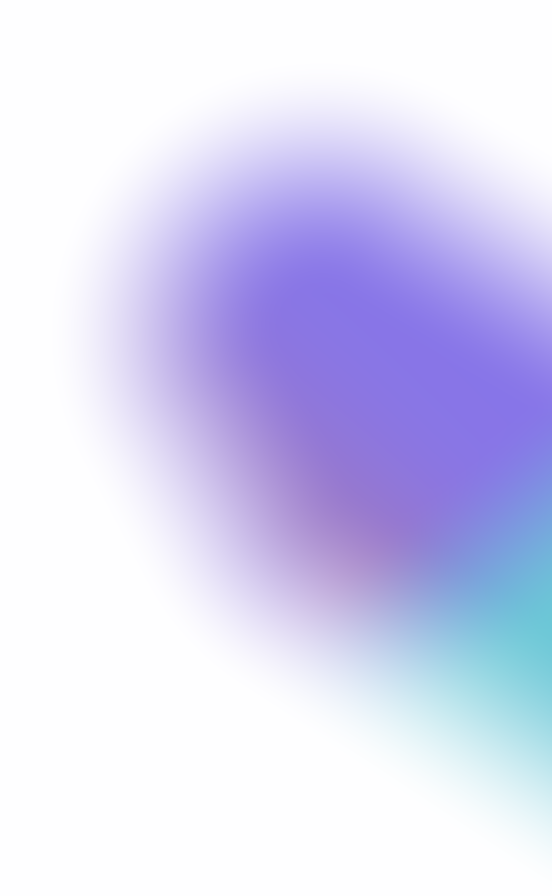
This background is drawn by a Shadertoy shader. Its source:

```glsl
// Soft violet cloud with mauve and cyan edges drifting across white.

// Lengths are in canvas heights, origin at the lower left.
const vec3 WHITE = vec3(0.997, 0.997, 1.0);
const vec3 VIOLET = vec3(0.53, 0.46, 0.91);
const vec3 MAUVE = vec3(0.64, 0.48, 0.72);
const vec3 CYAN = vec3(0.42, 0.78, 0.84);

// Core of the cloud: a convex quad, rounded and then blurred.
const vec2 CORE[4] = vec2[4](vec2(0.359, 0.628), vec2(0.431, 0.491),
                             vec2(0.757, 0.275), vec2(0.751, 0.393));
const float CLOUD_RADIUS = 0.178;
const float CLOUD_BLUR = 0.135;

// Mauve runs along the lower left rim, stronger at its lower end.
const vec2 RIM_START = vec2(0.17, 0.608);
const vec2 RIM_END = vec2(0.39, 0.36);
const float RIM_WIDTH = 0.085;
const vec2 RIM_STRENGTH = vec2(0.3, 0.75);

// Cyan takes over beyond a slanted line.
const vec2 CYAN_NORMAL = vec2(0.65, -0.76);
const float CYAN_OFFSET = 0.07;
const float CYAN_BLEND = 0.105;

// Fraction along segment a-b of the point nearest p.
float alongSegment(vec2 p, vec2 a, vec2 b) {
    return clamp(dot(p - a, b - a) / dot(b - a, b - a), 0.0, 1.0);
}

// Signed distance to the core, negative inside.
float coreDistance(vec2 p) {
    float nearest = 1e3;
    bool inside = true;
    for (int i = 0; i < 4; i++) {
        vec2 a = CORE[i];
        vec2 b = CORE[(i + 1) % 4];
        vec2 edge = b - a;
        vec2 rel = p - a;
        nearest = min(nearest, length(rel - edge * alongSegment(p, a, b)));
        inside = inside && edge.x * rel.y - edge.y * rel.x > 0.0;
    }
    return inside ? -nearest : nearest;
}

void mainImage(out vec4 fragColor, in vec2 fragCoord) {
    vec2 p = fragCoord / iResolution.y;

    // Colour within the cloud
    float along = alongSegment(p, RIM_START, RIM_END);
    float rim = length(p - mix(RIM_START, RIM_END, along)) / RIM_WIDTH;
    float mauve = mix(RIM_STRENGTH.x, RIM_STRENGTH.y, along) * exp(-0.5 * rim * rim);
    float cyan = smoothstep(-CYAN_BLEND, CYAN_BLEND, dot(p, CYAN_NORMAL) - CYAN_OFFSET);
    vec3 cloud = mix(mix(VIOLET, MAUVE, mauve), CYAN, cyan);

    // Blurred outline over white
    float d = coreDistance(p) - CLOUD_RADIUS;
    float cover = 1.0 - smoothstep(-CLOUD_BLUR, CLOUD_BLUR, d);
    fragColor = vec4(mix(WHITE, cloud, cover), 1.0);
}
```
